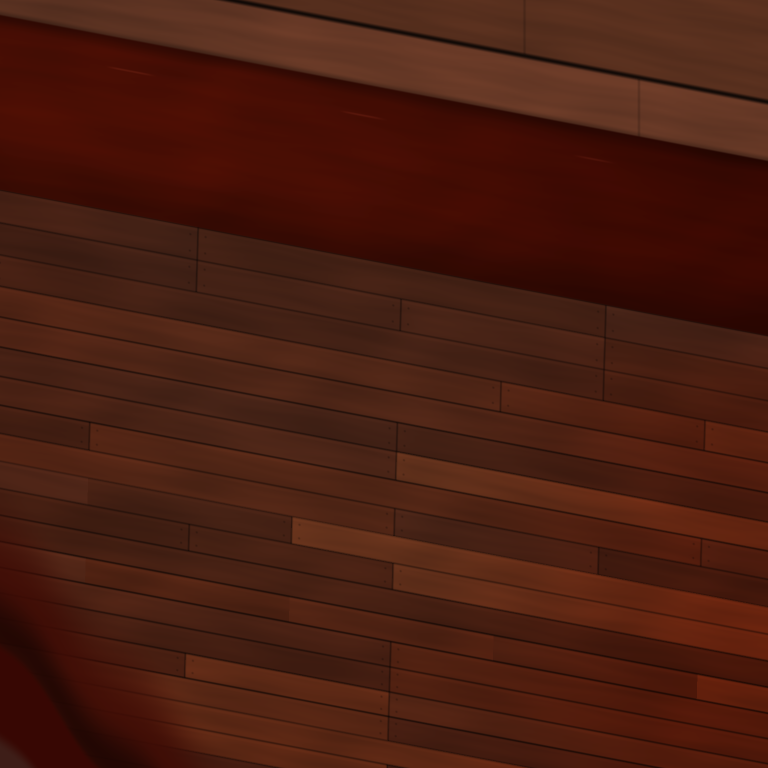
This texture is drawn by a WebGL 2 fragment shader. Its source:

```glsl
#version 300 es
precision highp float;
// Slanted timber deck in dim red light: pale planks on top, a smooth dark beam,
// then narrow boards that shrink downward and butt together over aligned joists.
// Rows come from a sheared, compressed axis; hashes vary each board's tone.

#define SLOPE 0.190        // fall of every board, left to right
#define BEAM_TOP 0.0195    // sheared depth of the beam's upper edge
#define BEAM_BOTTOM 0.247  // and of its lower edge
#define GROOVE_AT -0.057   // dark gap between the upper planks
#define ROW_DENSITY 23.0   // rows per unit next to the beam
#define ROW_SQUEEZE 7.0    // added density with depth
#define JOIST_STEP 0.267   // spacing of possible board ends
#define JOINT_CHANCE 0.48
#define SEAM_WIDTH 0.0022
#define GRAIN 0.045

uniform vec2 u_resolution;
out vec4 fragColor;

float hash(vec2 p) {
    vec3 q = fract(vec3(p.xyx) * 0.1031);
    q += dot(q, q.yzx + 33.33);
    return fract((q.x + q.y) * q.z);
}

// Soft line: 1 on the centre, 0 beyond the width.
float line(float dist, float width) {
    return 1.0 - smoothstep(0.0, width, abs(dist));
}

// Long fibres from layered, bent sines; p.x runs along the board.
float grain(vec2 p, float seed) {
    float sum = 0.0, gain = 0.5;
    vec2 freq = vec2(5.0, 130.0);
    for (int i = 0; i < 4; i++) {
        float bend = 1.8 * sin(p.x * freq.x + seed * 17.0 + sin(p.y * 40.0 + seed));
        sum += gain * sin(p.y * freq.y + bend + seed * 31.0);
        freq *= vec2(1.9, 1.63);
        gain *= 0.72;
    }
    return sum;
}

// Broad uneven stains, about -1 to 1.
float stain(vec2 p, float seed) {
    return sin(p.x * 13.0 + seed * 20.0 + 2.0 * sin(p.y * 24.0 + seed))
         * sin(p.y * 37.0 + 1.7 * sin(p.x * 19.0 + seed * 9.0));
}

vec3 upperPlanks(vec2 p, float depth) {
    float lower = smoothstep(-0.002, 0.002, depth - GROOVE_AT);
    vec3 color = mix(vec3(0.325, 0.175, 0.110), vec3(0.385, 0.212, 0.142), lower);
    color *= mix(0.90, 1.04, smoothstep(0.0, 0.5, p.x));
    color *= 1.0 + GRAIN * (grain(vec2(p.x, depth), lower) + stain(p, 2.0));
    float end = line(p.x - mix(0.683, 0.832, lower), 0.003);
    color *= 1.0 - 0.18 * end;
    color *= 1.0 - 0.82 * line(depth - GROOVE_AT, 0.0055);
    return color * (1.0 - 0.25 * smoothstep(-0.008, 0.0, depth - BEAM_TOP));
}

vec3 beam(vec2 p, float depth) {
    float across = (depth - BEAM_TOP) / (BEAM_BOTTOM - BEAM_TOP);
    vec3 color = mix(vec3(0.265, 0.050, 0.014), vec3(0.205, 0.030, 0.007), smoothstep(0.35, 1.0, p.x));
    color *= 1.0 + 0.10 * sin(across * 3.1416) - 0.20 * smoothstep(0.65, 0.98, across);
    color *= 1.0 - 0.30 * (1.0 - smoothstep(0.0, 0.09, across));
    color *= 1.0 + GRAIN * (0.7 * grain(vec2(p.x, depth), 4.0) + 1.3 * stain(p, 5.0));
    // Faint scratches along the face
    float dashes = smoothstep(0.4, 0.9, sin(p.x * 31.0 + 2.5) * sin(p.x * 11.0));
    color += vec3(0.08, 0.04, 0.03) * dashes * line(across - 0.18, 0.010);
    return color;
}

vec3 deck(vec2 p, float depth) {
    float below = depth - BEAM_BOTTOM;
    float density = ROW_DENSITY + 2.0 * ROW_SQUEEZE * below;
    float rows = below * (ROW_DENSITY + ROW_SQUEEZE * below);
    float row = floor(rows);
    float shift = 0.5 * step(0.72, hash(vec2(row, 91.0)));
    float column = (p.x + 0.03 * p.y) / JOIST_STEP + shift;

    // Walk back to the joint where this board starts
    float start = floor(column);
    for (int i = 0; i < 3; i++) {
        if (hash(vec2(row, start + 40.0)) < JOINT_CHANCE) break;
        start -= 1.0;
    }
    float tone = hash(vec2(row + 7.0, start + 13.0));
    float warmth = hash(vec2(row + 53.0, start + 29.0));
    vec3 color = mix(vec3(0.270, 0.138, 0.092), vec3(0.305, 0.140, 0.078), warmth);
    color = mix(color, vec3(0.365, 0.185, 0.102), 0.8 * smoothstep(0.80, 0.95, tone));
    color *= 0.88 + 0.22 * tone;
    color *= 1.0 + GRAIN * (grain(vec2(p.x, depth), tone) + 1.6 * stain(p, warmth));

    // Seams, butt joints and paired nail heads
    float seam = (rows - round(rows)) / density;
    float seamDepth = 0.25 + 0.35 * hash(vec2(round(rows), 3.0));
    color *= 1.0 - seamDepth * line(seam, SEAM_WIDTH);
    color *= 1.0 + 0.07 * line(seam - 0.0035, 0.003);
    float joist = round(column);
    float along = (column - joist) * JOIST_STEP;
    float jointed = step(hash(vec2(row, joist + 40.0)), JOINT_CHANCE);
    color *= 1.0 - 0.38 * jointed * line(along, SEAM_WIDTH);
    vec2 nail = vec2(abs(along) - 0.010, (abs(rows - row - 0.5) - 0.25) / density);
    color *= 1.0 - 0.25 * jointed * line(length(nail), 0.0025);

    // Red glow from the right and below
    float glow = 0.75 * smoothstep(0.5, 1.0, p.x) * smoothstep(0.35, 0.6, p.y);
    glow += 0.40 * smoothstep(0.65, 1.0, p.y) + 0.2 * (1.0 - smoothstep(0.0, 0.3, p.x));
    color *= mix(vec3(1.0), vec3(1.08, 0.70, 0.48), min(glow, 1.0));
    return color * (1.0 - 0.12 * smoothstep(0.75, 1.0, p.y));
}

// Blurred red rail cutting the lower left corner.
vec3 cornerRail(vec3 color, vec2 p) {
    float reach = p.y - 1.15 * p.x + 0.012 * sin(p.x * 40.0);
    color = mix(color, vec3(0.245, 0.045, 0.018), 0.88 * smoothstep(0.62, 0.76, reach));
    color *= 1.0 - 0.45 * line(reach - 0.82, 0.07);
    color = mix(color, vec3(0.215, 0.028, 0.010), smoothstep(0.835, 0.850, reach));
    return mix(color, vec3(0.25, 0.14, 0.115), 0.8 * smoothstep(0.950, 0.975, reach));
}

vec3 scene(vec2 uv) {
    vec2 p = vec2(uv.x, 1.0 - uv.y); // p.y grows downward
    float depth = p.y - SLOPE * p.x;
    vec3 color = mix(upperPlanks(p, depth), beam(p, depth), smoothstep(-0.0015, 0.0015, depth - BEAM_TOP));
    vec3 boards = cornerRail(deck(p, depth), p);
    return mix(color, boards, smoothstep(-0.0015, 0.0015, depth - BEAM_BOTTOM));
}

void main() {
    // Four samples smooth the board edges
    vec3 sum = vec3(0.0);
    for (int i = 0; i < 4; i++) {
        vec2 offset = vec2(i & 1, i >> 1) * 0.5 - 0.25;
        sum += scene((gl_FragCoord.xy + offset) / u_resolution);
    }
    fragColor = vec4(sum * 0.25, 1.0);
}
```
